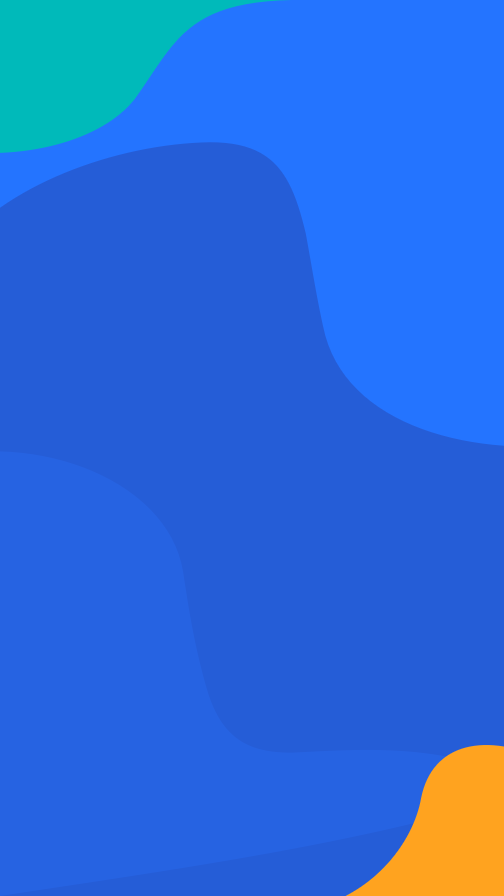
Reproduce this background procedurally as a Shadertoy shader.

```glsl
// Flat wavy blobs in teal, blue and orange layered over a deep blue field.

const vec2 GRID = vec2(9.0, 16.0);   // canvas size in layout units
const int CURVE_STEPS = 24;

const vec3 DEEP_BLUE   = vec3(0.145, 0.363, 0.843);
const vec3 PANEL_BLUE  = vec3(0.149, 0.388, 0.886);
const vec3 BRIGHT_BLUE = vec3(0.140, 0.455, 1.000);
const vec3 TEAL        = vec3(0.000, 0.730, 0.730);
const vec3 ORANGE      = vec3(1.000, 0.640, 0.120);

// An outline is vec2(squared distance, side); side is -1 inside.
const vec2 EMPTY_OUTLINE = vec2(1e6, 1.0);

// Add a straight edge: nearest distance and crossing parity.
vec2 addLine(vec2 outline, vec2 p, vec2 a, vec2 b) {
    vec2 edge = b - a, rel = p - a;
    vec2 gap = rel - edge * clamp(dot(rel, edge) / dot(edge, edge), 0.0, 1.0);
    bool spans = (a.y > p.y) != (b.y > p.y);
    if (spans && rel.x < edge.x * rel.y / edge.y) outline.y = -outline.y;
    return vec2(min(outline.x, dot(gap, gap)), outline.y);
}

vec2 bezier(vec2 a, vec2 b, vec2 c, vec2 d, float t) {
    float s = 1.0 - t;
    return s * s * s * a + 3.0 * s * t * (s * b + t * c) + t * t * t * d;
}

// Add a cubic curve as a run of short edges.
vec2 addCurve(vec2 outline, vec2 p, vec2 a, vec2 b, vec2 c, vec2 d) {
    vec2 previous = a;
    for (int i = 1; i <= CURVE_STEPS; i++) {
        vec2 next = bezier(a, b, c, d, float(i) / float(CURVE_STEPS));
        outline = addLine(outline, p, previous, next);
        previous = next;
    }
    return outline;
}

// Close off a shape through two corners outside the canvas.
vec2 addCorners(vec2 outline, vec2 p, vec2 from, vec2 c1, vec2 c2, vec2 to) {
    outline = addLine(outline, p, from, c1);
    outline = addLine(outline, p, c1, c2);
    return addLine(outline, p, c2, to);
}

float coverage(vec2 outline, float pixel) {
    return clamp(0.5 - outline.y * sqrt(outline.x) / pixel, 0.0, 1.0);
}

vec2 tealCorner(vec2 p) {
    vec2 start = vec2(0.0, 13.27), bend = vec2(2.42, 14.25), end = vec2(5.21, 16.0);
    vec2 o = addCurve(EMPTY_OUTLINE, p, start, vec2(1.04, 13.31), vec2(1.98, 13.67), bend);
    o = addCurve(o, p, bend, vec2(3.13, 15.25), vec2(3.33, 15.96), end);
    o = addCorners(o, p, end, vec2(5.3, 17.0), vec2(-1.0, 17.0), vec2(-1.0, 13.27));
    return addLine(o, p, vec2(-1.0, 13.27), start);
}

vec2 brightWave(vec2 p) {
    vec2 start = vec2(0.0, 12.29), crest = vec2(3.75, 13.46);
    vec2 fall = vec2(5.46, 11.83), turn = vec2(5.77, 10.17), end = vec2(9.0, 8.04);
    vec2 o = addCurve(EMPTY_OUTLINE, p, start, vec2(1.04, 13.02), vec2(2.5, 13.44), crest);
    o = addCurve(o, p, crest, vec2(4.9, 13.46), vec2(5.21, 12.88), fall);
    o = addCurve(o, p, fall, vec2(5.56, 11.29), vec2(5.65, 10.71), turn);
    o = addCurve(o, p, turn, vec2(6.04, 8.81), vec2(7.46, 8.15), end);
    o = addCorners(o, p, end, vec2(10.0, 7.97), vec2(10.0, 17.0), vec2(-1.0, 17.0));
    o = addLine(o, p, vec2(-1.0, 17.0), vec2(-1.0, 11.56));
    return addLine(o, p, vec2(-1.0, 11.56), start);
}

vec2 lowerPanel(vec2 p) {
    vec2 start = vec2(0.0, 7.94), shoulder = vec2(3.27, 5.79), fall = vec2(3.69, 3.71);
    vec2 valley = vec2(5.21, 2.56), tip = vec2(7.92, 2.5), under = vec2(7.35, 1.29);
    vec2 o = addCurve(EMPTY_OUTLINE, p, start, vec2(1.56, 7.9), vec2(3.06, 7.08), shoulder);
    o = addCurve(o, p, shoulder, vec2(3.38, 5.06), vec2(3.48, 4.44), fall);
    o = addCurve(o, p, fall, vec2(3.96, 2.77), vec2(4.48, 2.56), valley);
    o = addCurve(o, p, valley, vec2(6.04, 2.6), vec2(6.98, 2.67), tip);
    o = addCorners(o, p, tip, vec2(8.6, 2.3), vec2(8.6, 1.6), under);
    o = addCurve(o, p, under, vec2(5.0, 0.73), vec2(2.5, 0.38), vec2(0.0));
    return addCorners(o, p, vec2(0.0), vec2(-1.0, -0.15), vec2(-1.0, 7.94), start);
}

vec2 orangeCorner(vec2 p) {
    vec2 start = vec2(6.17, 0.0), bend = vec2(7.52, 1.75), end = vec2(9.0, 2.67);
    vec2 o = addCurve(EMPTY_OUTLINE, p, start, vec2(6.98, 0.42), vec2(7.42, 1.17), bend);
    o = addCurve(o, p, bend, vec2(7.67, 2.5), vec2(8.25, 2.79), end);
    o = addCorners(o, p, end, vec2(10.0, 2.5), vec2(10.0, -1.0), vec2(4.9, -0.66));
    return addLine(o, p, vec2(4.9, -0.66), start);
}

void mainImage(out vec4 fragColor, in vec2 fragCoord) {
    vec2 p = fragCoord / iResolution.xy * GRID;
    float pixel = GRID.x / iResolution.x;

    // Layers from back to front
    vec3 color = DEEP_BLUE;
    color = mix(color, PANEL_BLUE, coverage(lowerPanel(p), pixel));
    color = mix(color, BRIGHT_BLUE, coverage(brightWave(p), pixel));
    color = mix(color, TEAL, coverage(tealCorner(p), pixel));
    color = mix(color, ORANGE, coverage(orangeCorner(p), pixel));
    fragColor = vec4(color, 1.0);
}
```
